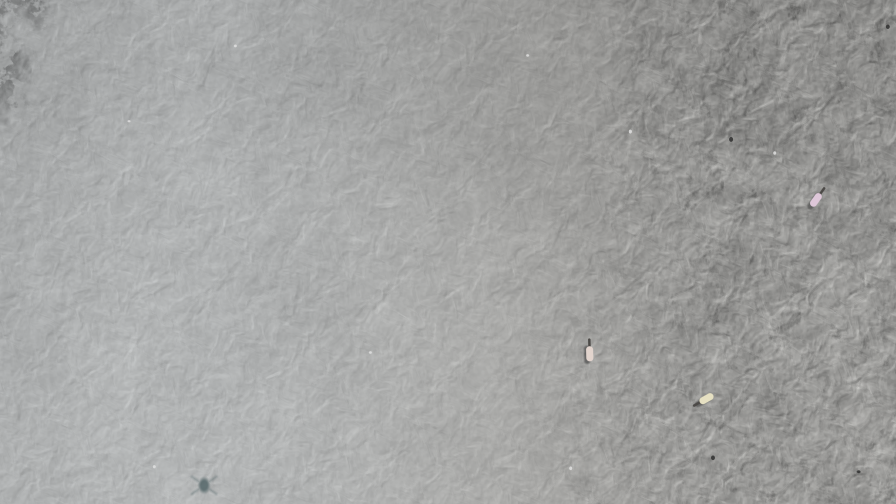
This texture is drawn by a Shadertoy shader. Its source:

```glsl
// Trampled grey sand from above: pale on the left, rough and dark on the right, with sparse litter.

vec2 hash2(vec2 p) {
    vec3 q = fract(p.xyx * vec3(0.1031, 0.1030, 0.0973));
    q += dot(q, q.yzx + 33.33);
    return fract((q.xx + q.yz) * q.zy);
}

// Cellular noise: x = distance to nearest point, y = smoothly blended cell value
vec2 cells(vec2 p) {
    vec2 cell = floor(p), local = fract(p);
    float nearest = 9.0, total = 0.0, weights = 0.0;
    for (int j = -1; j <= 1; j++)
    for (int i = -1; i <= 1; i++) {
        vec2 offset = vec2(i, j);
        vec2 r = hash2(cell + offset + 60.0);
        vec2 d = offset + 0.15 + 0.7 * r - local;
        float d2 = dot(d, d), w = exp(-5.0 * d2);
        nearest = min(nearest, d2);
        total += w * fract(r.x * 17.3 + r.y * 31.7);
        weights += w;
    }
    return vec2(sqrt(nearest), total / weights);
}

// Layered patches, centred on zero
float patches(vec2 p) {
    float sum = 0.0, gain = 0.5;
    for (int i = 0; i < 4; i++) {
        sum += gain * (cells(p).y - 0.5);
        p = mat2(1.6, 1.2, -1.2, 1.6) * p + 7.3;
        gain *= 0.6;
    }
    return sum;
}

// Height of scuffed sand: curved dents over soft lumps
float sandHeight(vec2 p) {
    p += 0.007 * sin(p.yx * 53.0 + 2.0 * sin(p * 37.0));
    p += 0.0025 * sin(p.yx * 151.0 + 3.0 * sin(p * 83.0));
    float dents = smoothstep(0.15, 0.6, cells(p * vec2(38.0, 32.0)).x);
    return 0.4 * dents + 1.4 * patches(p * 36.0);
}

float segment(vec2 p, vec2 a, vec2 b) {
    vec2 ab = b - a;
    return length(p - a - ab * clamp(dot(p - a, ab) / dot(ab, ab), 0.0, 1.0));
}

float cover(float d, float soft) {
    return 1.0 - smoothstep(-soft, soft, d);
}

// Scattered specks, one candidate per grid cell
float specks(vec2 p, float scale, float chance, float radius, float soft) {
    vec2 cell = floor(p * scale);
    vec2 r = hash2(cell + 19.0), s = hash2(cell + 87.0);
    vec2 d = (fract(p * scale) - 0.2 - 0.6 * r) / scale;
    d.x *= 0.7 + 0.6 * s.y;
    return step(s.x, chance) * cover(length(d) - radius * (0.5 + 0.5 * s.y), soft);
}

void mainImage(out vec4 fragColor, in vec2 fragCoord) {
    vec2 p = fragCoord / iResolution.y;
    float x = fragCoord.x / iResolution.x;
    float soft = 0.7 / iResolution.y;

    // Broad tone: drier on the left, darker to the right and the top
    float broad = patches(p * 4.0);
    float rough = smoothstep(0.56, 0.82, x + 0.14 * broad);
    float tone = 0.705 - 0.054 * smoothstep(0.2, 0.66, x) - 0.06 * rough;
    tone -= 0.05 * smoothstep(0.3, 1.0, p.y) + 0.025 * smoothstep(0.15, 0.0, x);
    tone += 0.05 * broad;

    // Mottling and small diffuse damp stains
    float mottle = patches(p * 22.0 + 4.0);
    tone += mix(0.05, 0.15, rough) * mottle;
    tone -= 0.1 * rough * smoothstep(0.1, 0.42, patches(p * vec2(44.0, 34.0) + 31.0));
    float corner = 1.0 - smoothstep(0.02, 0.13, p.x + 0.35 * (1.0 - p.y) + 0.16 * mottle);
    tone -= 0.15 * corner * smoothstep(-0.1, 0.1, patches(p * 38.0 + 11.0));

    // Side-lit relief and fine grain
    vec2 light = vec2(-0.0015, 0.0018);
    float relief = sandHeight(p - light) - sandHeight(p + light);
    tone += mix(0.088, 0.18, rough) * clamp(relief, -0.6, 0.6);
    tone += mix(0.035, 0.07, rough) * (cells(p * 150.0).y - 0.5);

    vec3 color = tone * mix(vec3(0.992, 1.004, 1.006), vec3(1.004, 1.002, 0.988), smoothstep(0.2, 0.7, x));

    // Pale crumbs and dark scraps
    color = mix(color, vec3(0.88), 0.85 * specks(p, 5.0, 0.2, 0.004, soft));
    color = mix(color, vec3(0.16), 0.8 * rough * specks(p + 3.0, 6.0, 0.2, 0.005, soft));

    // Bottles: position and heading, each with a cast shadow
    vec3 bottles[3] = vec3[3](vec3(1.62, 0.605, 0.95), vec3(1.17, 0.3, 1.6), vec3(1.4, 0.208, 3.65));
    for (int i = 0; i < 3; i++) {
        vec2 along = vec2(cos(bottles[i].z), sin(bottles[i].z));
        vec2 q = p - bottles[i].xy;
        float body = segment(q, -0.010 * along, 0.006 * along) - 0.007;
        float neck = segment(q, vec2(0), 0.026 * along) - 0.0025;
        float shade = segment(q + vec2(0.005, 0.004), -0.012 * along, 0.012 * along) - 0.006;
        color = mix(color, vec3(0.25), 0.6 * cover(shade, 0.003));
        color = mix(color, vec3(0.3, 0.29, 0.28), cover(neck, soft));
        vec3 label = mix(vec3(0.87, 0.78, 0.85), vec3(0.9, 0.88, 0.76), 0.5 * float(i));
        color = mix(color, label, cover(body, soft));
    }

    // Soft four-armed shadow near the lower edge
    vec2 q = abs(p - vec2(0.405, 0.037));
    float arms = segment(q, vec2(0), vec2(0.024, 0.017)) - 0.002;
    float hull = length(q * vec2(1.1, 0.8)) - 0.011;
    color = mix(color, vec3(0.33, 0.40, 0.41), max(0.4 * cover(arms, 0.004), 0.85 * cover(hull, 0.005)));

    fragColor = vec4(clamp(color, 0.0, 1.0), 1.0);
}
```
